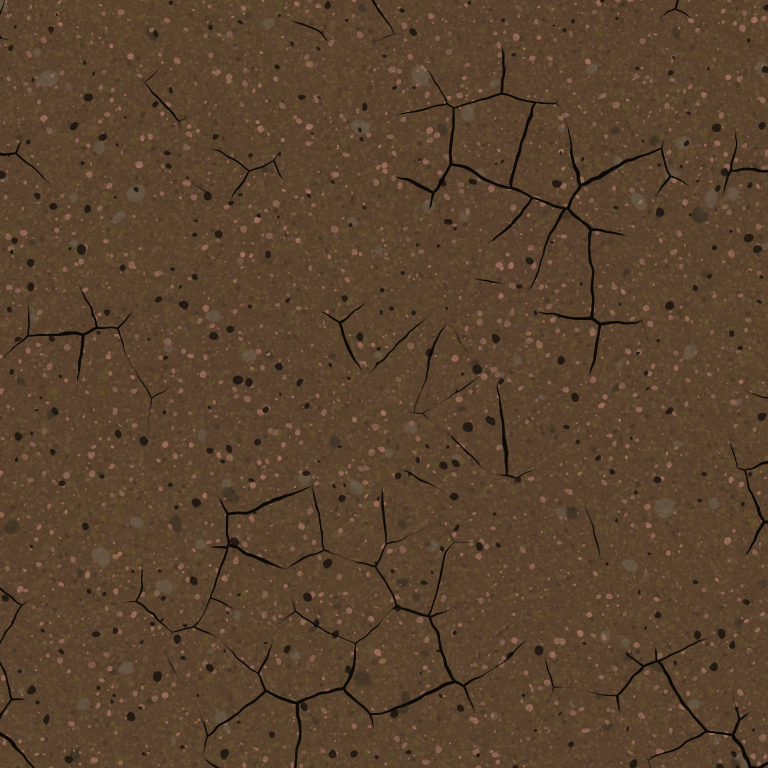
A three.js fragment shader for this texture:

```glsl
varying vec2 vUv;

float hash(vec2 p) {
  vec3 q = fract(vec3(p.xyx) * 0.1031);
  q += dot(q, q.yzx + 33.33);
  return fract((q.x + q.y) * q.z);
}

vec2 hash2(vec2 p) {
  return vec2(hash(p), hash(p + 57.3));
}

float noise(vec2 p) {
  vec2 i = floor(p), f = fract(p);
  f = f * f * (3.0 - 2.0 * f);
  return mix(mix(hash(i), hash(i + vec2(1.0, 0.0)), f.x),
             mix(hash(i + vec2(0.0, 1.0)), hash(i + 1.0), f.x), f.y);
}

vec2 noise2(vec2 p) {
  return vec2(noise(p), noise(p + 31.7)) - 0.5;
}

// Coverage of irregular grains scattered on a jittered grid; radii and softness in canvas units
float grains(vec2 p, float cells, float density, float minRadius, float maxRadius, float soft, float seed) {
  p += noise2(p * 0.9 / maxRadius + seed) * minRadius * 1.1;
  vec2 base = floor(p * cells);
  float cover = 0.0;
  for (int y = -1; y <= 1; y++) {
    for (int x = -1; x <= 1; x++) {
      vec2 cell = base + vec2(float(x), float(y));
      vec2 key = cell + seed * 17.0;
      vec2 d = p - (cell + hash2(key + 3.1)) / cells;
      float angle = 6.283 * hash(key + 11.9);
      float c = cos(angle), s = sin(angle);
      d = mat2(c, -s, s, c) * d;
      d.x *= mix(1.0, 1.5, hash(key + 23.3));
      float size = hash(key + 41.7);
      float radius = mix(minRadius, maxRadius, size * size);
      float grain = 1.0 - smoothstep(radius - soft, radius + soft, length(d));
      cover = max(cover, grain * step(hash(key + 71.1), density));
    }
  }
  return cover;
}

// Distance to the nearest border between Voronoi cells
float cellBorder(vec2 p) {
  vec2 base = floor(p), nearest = vec2(0.0);
  float best = 9.0, border = 9.0;
  for (int y = -1; y <= 1; y++) {
    for (int x = -1; x <= 1; x++) {
      vec2 cell = base + vec2(float(x), float(y));
      vec2 d = cell + hash2(cell + 140.0) - p;
      if (dot(d, d) < best) {
        best = dot(d, d);
        nearest = d;
      }
    }
  }
  for (int y = -2; y <= 2; y++) {
    for (int x = -2; x <= 2; x++) {
      vec2 cell = base + vec2(float(x), float(y));
      vec2 d = cell + hash2(cell + 140.0) - p;
      vec2 apart = d - nearest;
      if (dot(apart, apart) > 0.0001) border = min(border, dot(0.5 * (d + nearest), normalize(apart)));
    }
  }
  return border;
}

// Thin broken cracks that taper out along the cell borders
float cracks(vec2 p) {
  vec2 bent = p + 0.012 * noise2(p * 22.0) + 0.003 * noise2(p * 85.0);
  float dist = cellBorder(bent * 10.5) / 10.5;
  float open = smoothstep(0.5, 0.85, noise(p * 9.0 + 5.0) * 0.8 + noise(p * 24.0 + 9.0) * 0.2);
  float halfWidth = 0.0006 + 0.0014 * open;
  return (1.0 - smoothstep(halfWidth - 0.0008, halfWidth + 0.0009, dist)) * smoothstep(0.0, 0.2, open);
}

void main() {
  vec2 p = vUv;

  // Brown ground with faint patches
  vec3 color = vec3(0.345, 0.25, 0.175);
  color = mix(color, vec3(0.35, 0.27, 0.17), 0.5 * noise(p * 6.0 + 2.0));

  // Fine grains blending into the ground
  color = mix(color, vec3(0.41, 0.31, 0.235), 0.75 * grains(p, 135.0, 0.55, 0.0013, 0.0032, 0.0010, 1.0));
  color = mix(color, vec3(0.37, 0.305, 0.165), 0.75 * grains(p, 90.0, 0.45, 0.0020, 0.0048, 0.0012, 2.0));
  color = mix(color, vec3(0.27, 0.20, 0.14), 0.7 * grains(p, 85.0, 0.20, 0.0015, 0.0040, 0.0012, 3.0));

  // Large soft stones, pale and dark
  color = mix(color, vec3(0.41, 0.35, 0.28), 0.75 * grains(p, 19.0, 0.20, 0.0050, 0.0140, 0.0022, 4.0));
  color = mix(color, vec3(0.20, 0.165, 0.125), 0.6 * grains(p, 19.0, 0.16, 0.0045, 0.0120, 0.0030, 5.0));

  // Pink chips and dark pebbles
  vec3 pink = mix(vec3(0.47, 0.35, 0.28), vec3(0.64, 0.44, 0.37), noise(p * 60.0));
  color = mix(color, pink, 0.9 * grains(p, 78.0, 0.30, 0.0014, 0.0050, 0.0009, 6.0));
  color = mix(color, vec3(0.11, 0.085, 0.06), 0.9 * grains(p, 34.0, 0.28, 0.0022, 0.0068, 0.0011, 7.0));

  // Sandy tooth
  color *= 1.0 + 0.14 * (noise(p * 420.0) - 0.5) + 0.06 * (noise(p * 130.0) - 0.5);

  color = mix(color, vec3(0.03, 0.024, 0.018), 0.95 * cracks(p));
  gl_FragColor = vec4(color, 1.0);
}
```
